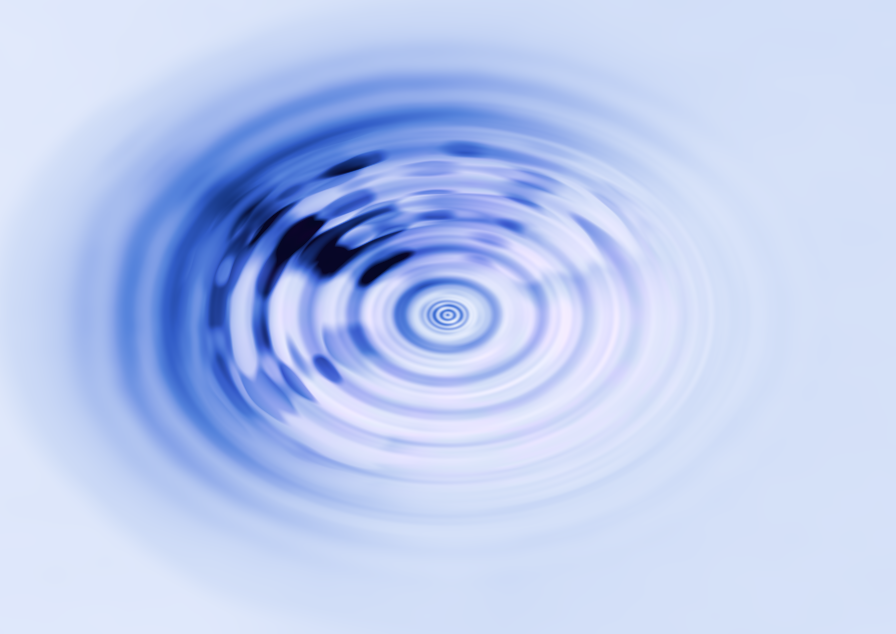
Reproduce this background procedurally as a Shadertoy shader.

```glsl
const vec2 CENTER = vec2(0.5, 0.503);
const float RING_GAP = 0.0525;
const float TAU = 6.2831853;
const vec2 SHADE_DIR = vec2(-0.87, 0.49);
const vec2 SHADOW_POS = vec2(-0.185, 0.135);
const vec2 SHADOW_AXIS = vec2(-0.80, 0.60);
const vec2 SHADOW_SIZE = vec2(0.105, 0.042);
const float HAZE_DEPTH = 3.7;
const float SHADOW_DEPTH = 2.9;
const float RING_DEPTH = 4.2;
const float WARP = 0.22;

// Tones from highlight to deep shadow
const vec3 TONES[8] = vec3[8](
    vec3(0.92, 0.94, 0.995), vec3(0.82, 0.87, 0.97),
    vec3(0.68, 0.76, 0.94), vec3(0.53, 0.64, 0.91),
    vec3(0.33, 0.51, 0.86), vec3(0.19, 0.36, 0.78),
    vec3(0.07, 0.19, 0.47), vec3(0.01, 0.03, 0.14));

float hash(vec2 p) {
    p = fract(p * vec2(0.1031, 0.1137));
    p += dot(p, p.yx + 33.33);
    return fract((p.x + p.y) * p.x * 7.31);
}

float noise(vec2 p) {
    vec2 cell = floor(p), f = fract(p);
    f = f * f * (3.0 - 2.0 * f);
    cell += 100.0;
    return mix(mix(hash(cell), hash(cell + vec2(1, 0)), f.x),
               mix(hash(cell + vec2(0, 1)), hash(cell + vec2(1, 1)), f.x), f.y);
}

float clouds(vec2 p) {
    float sum = 0.0, weight = 0.5;
    for (int i = 0; i < 4; i++) {
        sum += weight * noise(p);
        p = p * 2.03 + 7.1;
        weight *= 0.5;
    }
    return sum;
}

// Flat-topped band over a range of radii
float band(float r, float inner0, float inner1, float outer0, float outer1) {
    return smoothstep(inner0, inner1, r) * (1.0 - smoothstep(outer0, outer1, r));
}

vec3 toneColor(float tone) {
    vec3 color = TONES[0];
    for (int i = 1; i < 8; i++)
        color = mix(color, TONES[i], clamp(tone - float(i - 1), 0.0, 1.0));
    return color;
}

void mainImage(out vec4 fragColor, in vec2 fragCoord) {
    vec2 p = fragCoord / iResolution.xy - CENTER;
    float r = length(p);
    vec2 dir = p / max(r, 0.0001);
    float shade = smoothstep(-0.6, 1.0, dot(dir, SHADE_DIR));
    float wobble = 0.5 * (clouds(p * 5.0) - 0.5) * smoothstep(0.08, 0.3, r);
    float wave = cos(TAU * (r / RING_GAP + wobble));

    // Pale surroundings and broad blue haze
    float cloud = clouds(p * 4.0 + 3.0) - 0.47;
    float tone = 0.92 + 0.5 * cloud;
    tone -= 0.5 * smoothstep(0.49, 0.53, r + 0.06 * cloud) * smoothstep(0.1, -0.4, p.x);
    tone -= 0.5 * band(r, 0.0, 0.05, 0.18, 0.34);
    tone += 0.6 * shade * (1.0 - smoothstep(0.4, 0.53, r));
    tone += HAZE_DEPTH * shade * band(r, 0.04, 0.19, 0.25, 0.47);

    // Ripples bend the reflected light into zigzag streaks
    vec2 bent = p * (1.0 + WARP * wave);
    float streakZone = band(r, 0.04, 0.09, 0.19, 0.32);
    float streak = smoothstep(0.42, 0.72, noise(bent * 15.0 + 4.7));
    tone = mix(tone, 0.5, 0.8 * streak * streakZone);
    float upper = smoothstep(-0.1, 0.9, dir.y);
    float blueArc = smoothstep(0.45, 0.8, noise(bent * 19.0 + 21.3));
    tone += 2.2 * blueArc * upper * streakZone;

    // Elongated dark reflection
    vec2 offset = bent - SHADOW_POS;
    vec2 local = vec2(dot(offset, SHADOW_AXIS),
                      dot(offset, vec2(-SHADOW_AXIS.y, SHADOW_AXIS.x)));
    local /= SHADOW_SIZE;
    tone += SHADOW_DEPTH * exp(-dot(local, local)) * (0.75 + 0.45 * wave);

    // Main rings and soft outer ripples
    float crest = pow(0.5 + 0.5 * wave, 3.0) * smoothstep(0.022, 0.045, r);
    float ringFade = exp(-r * r / 0.025);
    tone += RING_DEPTH * crest * ringFade * (0.75 + 0.25 * shade);
    tone += wave * (0.12 + 0.6 * shade) * band(r, 0.1, 0.2, 0.32, 0.46);

    // Hairline rings and the small core
    float hairCoord = r * 170.0;
    float sharp = 1.0 - smoothstep(0.5, 1.3, fwidth(hairCoord));
    float hair = noise(vec2(hairCoord, dir.x * 1.2 + dir.y * 0.7)) - 0.5;
    tone += sharp * hair * (1.9 * exp(-r * 7.0) + 0.25) * band(r, 0.0, 0.01, 0.25, 0.4);
    float core = 1.0 - smoothstep(0.018, 0.032, r);
    tone += core * sharp * (1.2 + 1.3 * cos(TAU * r / 0.0075));

    vec3 color = toneColor(max(tone, 0.0));
    float violet = streakZone * noise(bent * 27.0 + 11.0);
    color += vec3(0.045, -0.015, 0.03) * violet;
    fragColor = vec4(clamp(color, 0.0, 1.0), 1.0);
}
```
